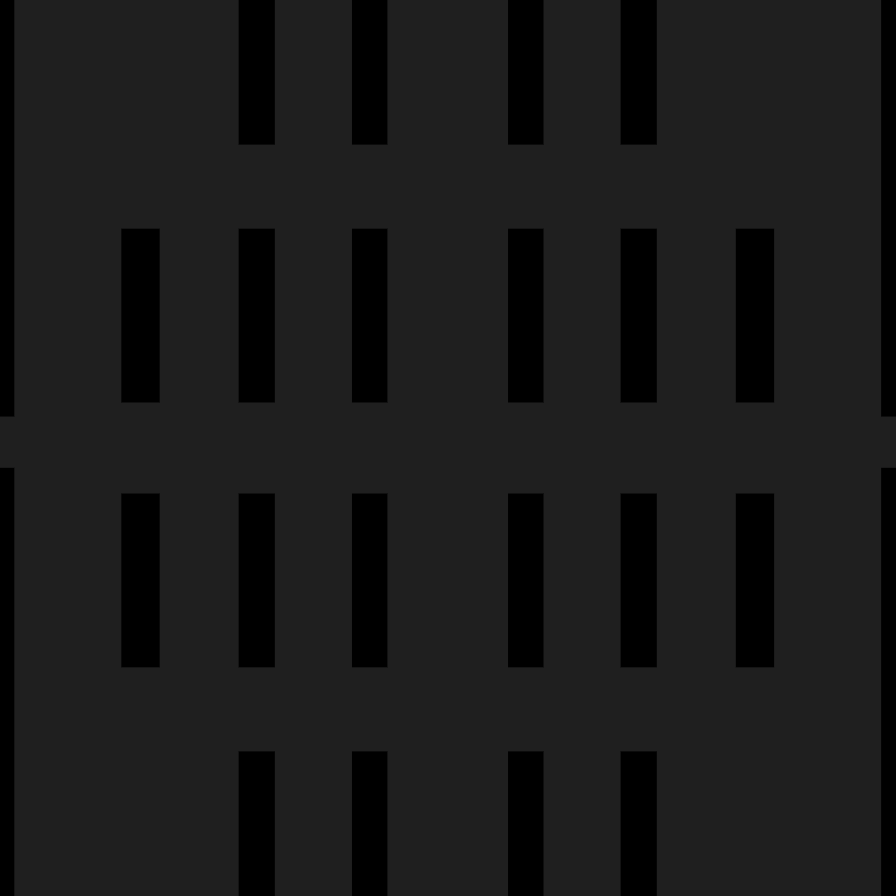
Reproduce this pattern procedurally as a Shadertoy shader.

```glsl
// Mirrored grid of black upright slots on a charcoal panel, with split side borders.
#define CENTER vec2(0.4997, 0.5)
#define PANEL_COLOR vec3(0.123)
#define SLOT_COLOR vec3(0.0)
#define FIRST_SLOT vec2(0.0871, 0.1478)
#define SLOT_PITCH vec2(0.1242, 0.2878)
#define COLUMN_SPREAD 0.00185
#define SLOT_HALF vec2(0.0198, 0.0970)
#define SLOT_WIDENING 0.0004
#define BORDER_INNER 0.4837
#define BORDER_GAP_Y 0.5065
#define BORDER_GAP_HALF 0.0286

float boxDistance(vec2 p, vec2 halfSize) {
    vec2 d = abs(p) - halfSize;
    return length(max(d, 0.0)) + min(max(d.x, d.y), 0.0);
}

// Three columns by two rows in one quadrant; the outer corner slot is absent.
float slotDistance(vec2 quadrant) {
    float nearest = 1.0;
    for (int row = 0; row < 2; row++) {
        for (int column = 0; column < 3 - row; column++) {
            vec2 cell = vec2(column, row);
            float growth = cell.x * cell.x;
            vec2 center = FIRST_SLOT + SLOT_PITCH * cell;
            center.x += COLUMN_SPREAD * growth;
            vec2 halfSize = SLOT_HALF + vec2(SLOT_WIDENING * growth, 0.0);
            nearest = min(nearest, boxDistance(quadrant - center, halfSize));
        }
    }
    return nearest;
}

// Side strips, interrupted by a short gap.
float borderDistance(vec2 p, float mirroredX) {
    return max(BORDER_INNER - mirroredX, BORDER_GAP_HALF - abs(p.y - BORDER_GAP_Y));
}

void mainImage(out vec4 fragColor, in vec2 fragCoord) {
    vec2 p = fragCoord / iResolution.xy;
    float pixel = 1.0 / min(iResolution.x, iResolution.y);

    // Fold the canvas into one quadrant.
    vec2 quadrant = abs(p - CENTER);
    float d = min(slotDistance(quadrant), borderDistance(p, quadrant.x));

    // Blend across one pixel at each edge.
    float coverage = clamp(0.5 - d / pixel, 0.0, 1.0);
    fragColor = vec4(mix(PANEL_COLOR, SLOT_COLOR, coverage), 1.0);
}
```
